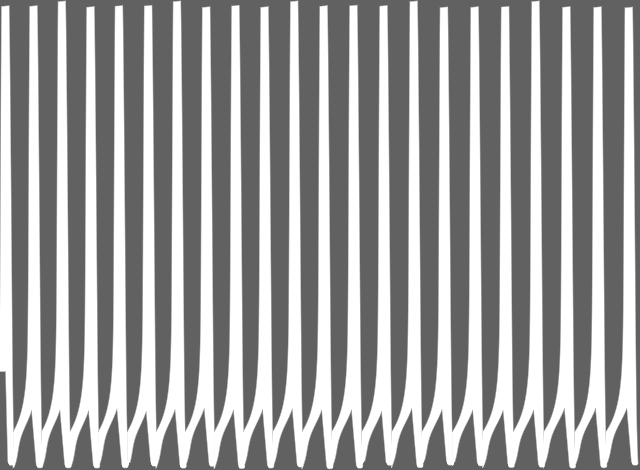
A WebGL 1 fragment shader for this pattern:

```glsl
precision highp float;
// A train of tall white spikes on grey, each with a forked, rounded foot.

uniform vec2 u_resolution;

float hash(float n) {
    return fract(sin(n * 12.9898) * 43758.5453);
}

// Spike centres drift slowly apart from left to right.
float spikeCentre(float n) {
    return 6.0 + 33.8 * n + 0.0865 * n * n;
}

// Approximate distance inside spike n, positive in the white.
float spike(vec2 p, float n) {
    float centre = spikeCentre(n);
    float period = centre - spikeCentre(n - 1.0);
    float stretch = 1.0 + (period - 34.0) / 20.0;
    float d = p.x - centre - 0.6 * (hash(n + 3.1) - 0.5);
    float h = p.y;

    // Tapered shaft, flaring left into the rising stroke
    float taper = pow(max(1.0 - h / 558.0, 0.0), 0.8);
    float flare = 81.0 * stretch * exp(-h / 30.0);
    float left = max(-4.3 - 2.6 * taper - flare, 9.5 - period);
    float right = 5.0 + 4.8 * taper + 2.2 * exp(-h / 45.0);
    float slope = 1.0 + flare / 30.0 * step(9.6 - period, left);
    float body = min((d - left) / sqrt(1.0 + (slope - 1.0) * (slope - 1.0)), right - d);

    // Every fourth tip stands taller
    float tall = 1.0 - step(0.5, mod(n + 2.0, 4.0));
    float top = mix(557.5 - 2.5 * hash(n + 8.7), 562.5, tall);
    body = min(body, top - h + 0.1 * d);

    // Rounded foot of varying depth
    float q = (d < 0.0 ? d + period : d) - 8.0;
    float foot = 1.0 + 5.0 * hash(n + 0.4);
    body = min(body, h - foot - min(5.0, 4.0 * pow(abs(q) / 4.5, 4.0)));

    // Grey notch between the rising and the falling stroke
    float t = 72.0 + 4.0 * (hash(n + 5.2) - 0.5) - h;
    float bend = sin(3.14159 * clamp(t / 64.0, 0.0, 1.0));
    float rise = -2.0 - (0.305 * t + 3.0 * bend * bend) * stretch;
    float fall = -2.0 + 0.085 * t;
    float notch = min(t, min((d - rise) * 0.9, fall - d));

    // The first spike has no rising stroke
    if (n < 0.5) {
        notch = min(118.0 - h, 0.5 + 0.025 * (118.0 - h) - d);
    }
    return min(body, -notch);
}

void main() {
    vec2 p = gl_FragCoord.xy / u_resolution * vec2(768.0, 564.0);
    float inside = -100.0;
    for (int i = 0; i < 22; i++) {
        inside = max(inside, spike(p, float(i)));
    }
    float softness = 1.4 * 768.0 / u_resolution.x;
    float white = clamp(0.5 + inside / softness, 0.0, 1.0);
    gl_FragColor = vec4(vec3(mix(0.38, 1.0, white)), 1.0);
}
```
